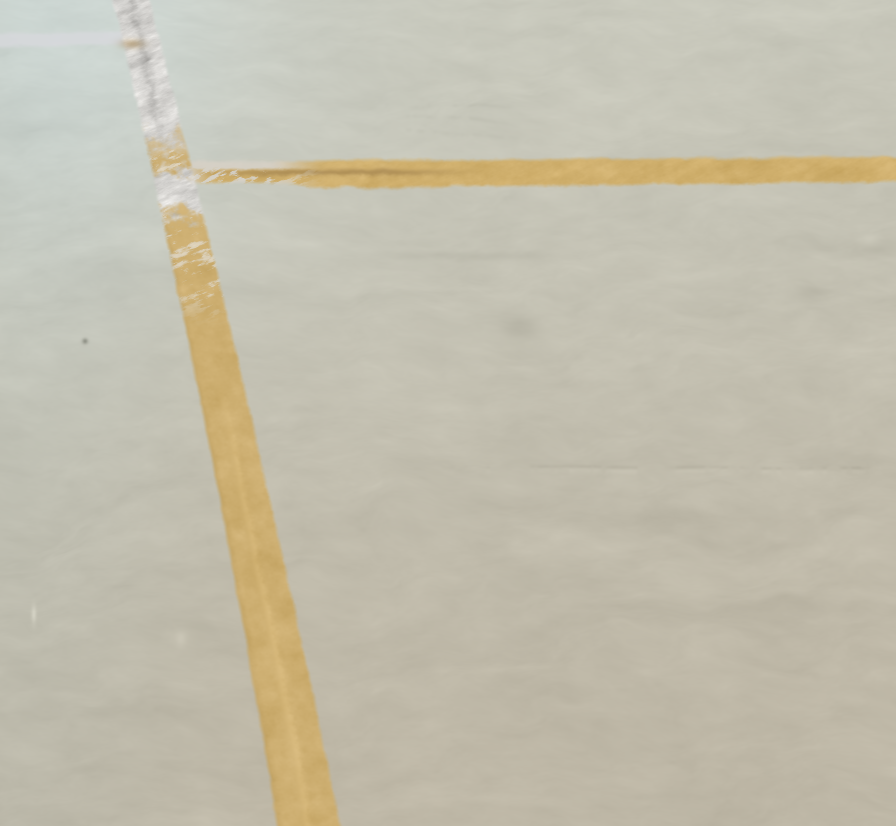
This texture is drawn by a Shadertoy shader. Its source:

```glsl
// Worn concrete floor crossed by ochre tape with peeling white patches.
#define FLOOR_COOL vec3(0.786, 0.789, 0.742)
#define FLOOR_WARM vec3(0.746, 0.720, 0.653)
#define CORNER_GLOW vec3(0.025, 0.050, 0.075)
#define TAPE_OCHRE vec3(0.805, 0.680, 0.430)
#define TAPE_WHITE vec3(0.845, 0.850, 0.865)
#define SEAM_DARK vec3(0.600, 0.470, 0.260)
#define GRAIN 0.045
#define EDGE_SOFT 0.0034

vec2 hash2(vec2 p) {
    vec3 q = fract(p.xyx * vec3(0.1031, 0.1030, 0.0973));
    q += dot(q, q.yzx + 33.33);
    return fract((q.xx + q.yz) * q.zy);
}

// Smooth cellular noise, about 0..1
float cells(vec2 p) {
    vec2 cell = floor(p), f = fract(p);
    float sum = 0.0;
    for (int j = -1; j <= 1; j++)
    for (int i = -1; i <= 1; i++) {
        vec2 o = vec2(i, j), d = o + hash2(cell + o) - f;
        sum += (hash2(cell + o + 17.0).x - 0.5) * exp(-4.0 * dot(d, d));
    }
    return clamp(0.5 + sum, 0.0, 1.0);
}

// Layered cellular noise, centred on zero
float layers(vec2 p) {
    float sum = 0.0, amp = 0.5;
    for (int i = 0; i < 4; i++) {
        sum += amp * (cells(p) - 0.5);
        p = mat2(1.98, 0.16, -0.16, 1.98) * p + 7.3;
        amp *= 0.62;
    }
    return sum;
}

float band(float x, float a, float b, float s) {
    return smoothstep(a - s, a + s, x) * (1.0 - smoothstep(b - s, b + s, x));
}

float line(float d, float width) { return exp(-d * d / (width * width)); }

float spot(vec2 p, vec2 centre, vec2 radius) {
    vec2 d = (p - centre) / radius;
    return exp(-dot(d, d));
}

vec3 floorColor(vec2 p) {
    float warm = smoothstep(-0.05, 0.95, p.y * 0.85 + p.x * 0.15);
    vec3 col = mix(FLOOR_COOL, FLOOR_WARM, warm);
    col += CORNER_GLOW * spot(p, vec2(0.10, 0.0), vec2(0.28, 0.33));
    col += vec3(-0.012, 0.0, 0.008) * (1.0 - smoothstep(0.0, 0.35, p.x));

    // Brushed streaks and fine grain
    float warp = layers(p * vec2(4.0, 6.0));
    col += GRAIN * 1.1 * layers(vec2(p.x * 6.0, p.y * 26.0 + warp * 4.0));
    col += GRAIN * 0.9 * layers(p * vec2(24.0, 60.0) + warp * 3.0);

    // Stains, shallow hollows and a pale bump
    float dirt = 0.050 * spot(p, vec2(0.628, 0.397), vec2(0.023, 0.014));
    dirt += 0.040 * spot(p, vec2(0.982, 0.355), vec2(0.021, 0.011));
    dirt += 0.030 * spot(p, vec2(1.060, 0.300), vec2(0.026, 0.014));
    dirt += 0.028 * spot(p, vec2(0.570, 0.310), vec2(0.090, 0.005));
    dirt += 0.024 * spot(p, vec2(0.830, 0.628), vec2(0.150, 0.012));
    dirt += 0.018 * spot(p, vec2(0.950, 0.735), vec2(0.180, 0.014));
    dirt += 0.200 * spot(p, vec2(0.103, 0.413), vec2(0.0035));
    dirt -= 0.040 * spot(p, vec2(1.052, 0.291), vec2(0.014, 0.008));

    // Broken crease and faint arched scratches
    float broken = smoothstep(-0.08, 0.10, layers(p * vec2(22.0, 9.0)));
    float crease = p.y - 0.566 - 0.010 * warp;
    float span = smoothstep(0.49, 0.58, p.x) * broken;
    dirt += span * (0.032 * line(crease, 0.0025) - 0.018 * line(crease - 0.004, 0.004));
    for (int i = 0; i < 3; i++) {
        float k = float(i);
        float arch = p.y - 0.138 - 0.009 * k + 0.010 * sin((p.x - 0.40) * 12.0 + k);
        dirt += 0.022 * line(arch + 0.02 * warp, 0.0028) * band(p.x, 0.43, 0.61, 0.04) * broken;
    }
    // Pale chips
    dirt -= 0.08 * spot(p, vec2(0.041, 0.744), vec2(0.003, 0.011));
    dirt -= 0.04 * spot(p, vec2(0.219, 0.774), vec2(0.007, 0.009));
    return col - dirt;
}

void mainImage(out vec4 fragColor, in vec2 fragCoord) {
    // Height units, measured downward from the top edge
    vec2 p = vec2(fragCoord.x, iResolution.y - fragCoord.y) / iResolution.y;
    float soft = max(EDGE_SOFT, 0.8 / iResolution.y), t = p.y;
    vec3 col = floorColor(p);
    float rough = layers(p * vec2(40.0, 50.0));
    float flakes = layers(p * vec2(40.0, 110.0) + vec2(0.0, p.x * 40.0));
    vec3 ochre = TAPE_OCHRE + vec3(0.09, 0.10, 0.13) * rough;

    // Thin white strip at the upper left
    float strip = band(t + rough * 0.006, 0.041 - 0.02 * p.x, 0.057 - 0.02 * p.x, soft);
    col = mix(col, TAPE_WHITE, 0.8 * strip * (1.0 - smoothstep(0.145, 0.17, p.x)));

    // Horizontal tape, with a dark fold and a white peeled end
    float end = 1.0 - smoothstep(0.32, 0.40, p.x);
    float across = band(t + rough * 0.007, 0.197 - 0.006 * p.x, 0.232 - 0.011 * p.x - 0.008 * end, soft);
    across *= smoothstep(0.20, 0.24, p.x);
    float fold = line(t - 0.210 + 0.003 * p.x + 0.006 * rough, 0.0038);
    vec3 bandCol = ochre + vec3(0.010, 0.0, -0.025) + 0.06 * flakes;
    bandCol = mix(bandCol, SEAM_DARK, 0.6 * fold * band(p.x, 0.28, 0.53, 0.07));
    float peel = band(t + rough * 0.008, 0.192, 0.205, 0.003) * end;
    peel = max(peel, smoothstep(0.0, 0.14, flakes) * end);
    peel = max(peel, 1.0 - smoothstep(0.22, 0.26, p.x));
    col = mix(col, mix(bandCol, TAPE_WHITE, 0.8 * peel), across * 0.93);

    // Slanted tape, widening toward the lower edge
    float left = 0.137 + t * (0.235 - 0.036 * t), right = 0.181 + t * (0.256 - 0.025 * t);
    float slant = band(p.x + rough * 0.005, left, right, soft), s = (p.x - left) / (right - left);
    vec3 slantCol = ochre - 0.03 * (1.0 - smoothstep(0.0, 0.15, s));
    slantCol += 0.030 * line(s - 0.50 - 0.15 * rough, 0.07) * smoothstep(0.42, 0.6, t);

    // White wear: upper run, junction patch, then thinning scratches
    float wear = 1.0 - smoothstep(0.155, 0.195, t + rough * 0.08);
    wear = max(wear, band(t + rough * 0.08, 0.202, 0.262, 0.014));
    wear = max(wear, 0.65 * smoothstep(0.0, 0.16, flakes) * (1.0 - smoothstep(0.34, 0.40, t)));
    vec3 white = TAPE_WHITE + 0.35 * flakes;
    white -= 0.09 * line(s - 0.45 - 0.5 * rough, 0.12) * (1.0 - smoothstep(0.14, 0.19, t));
    col = mix(col, mix(slantCol, white, 0.9 * wear), slant * 0.95);

    // Rusty knot where the strip meets the slanted tape
    col = mix(col, SEAM_DARK, 0.5 * spot(p, vec2(0.160, 0.053), vec2(0.014, 0.006)));
    fragColor = vec4(clamp(col, 0.0, 1.0), 1.0);
}
```
